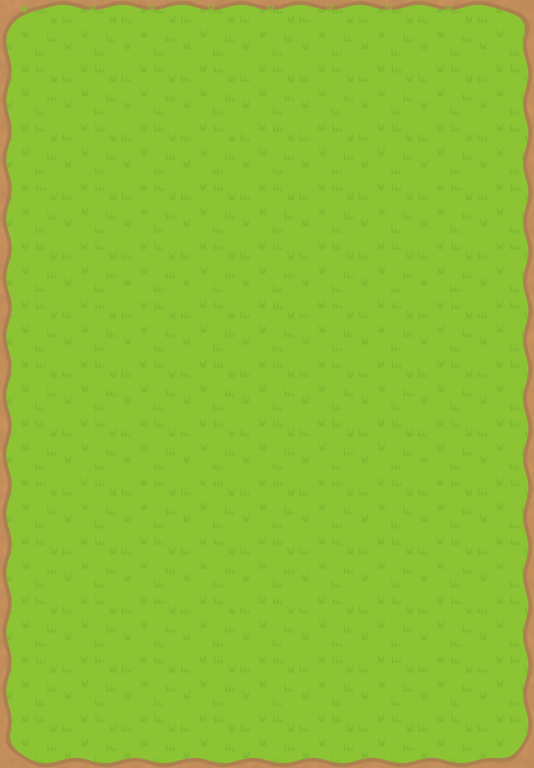
This texture is drawn by a WebGL 2 fragment shader. Its source:

```glsl
#version 300 es
precision highp float;

#define TILES vec2(9.0, 13.0)
#define CORNER 0.52
#define WAVE 0.045
#define RIM 0.065
#define TUFT_OPACITY 0.55
#define GRASS vec3(0.549, 0.770, 0.204)
#define TUFT_SHADE vec3(0.455, 0.685, 0.165)
#define SOIL vec3(0.765, 0.555, 0.358)
#define SOIL_RIM vec3(0.675, 0.500, 0.310)

uniform vec2 u_resolution;
out vec4 fragColor;

const float TAU = 6.283185;

vec2 hashGradient(vec2 cell) {
    float h = fract(sin(dot(cell, vec2(127.1, 311.7))) * 43758.5);
    return vec2(cos(TAU * h), sin(TAU * h));
}

float gradientNoise(vec2 p) {
    vec2 i = floor(p), f = fract(p);
    vec2 s = f * f * (3.0 - 2.0 * f);
    vec2 e = vec2(1.0, 0.0);
    float a = dot(hashGradient(i), f);
    float b = dot(hashGradient(i + e.xy), f - e.xy);
    float c = dot(hashGradient(i + e.yx), f - e.yx);
    float d = dot(hashGradient(i + e.xx), f - e.xx);
    return mix(mix(a, b, s.x), mix(c, d, s.x), s.y);
}

// Inset of one lawn side; it is smallest where t equals phase
float sideInset(float t, float mean, float phase) {
    return mean - WAVE * cos(TAU * (t - phase));
}

// Signed distance to the wavy rounded lawn, negative inside
float lawnDistance(vec2 p) {
    float left = p.x - sideInset(p.y, 0.152, 0.70);
    float right = TILES.x - p.x - sideInset(p.y, 0.140, 0.26);
    float top = p.y - sideInset(p.x, 0.127, 0.06);
    float bottom = TILES.y - p.y - sideInset(p.x, 0.127, 0.77);
    vec2 inner = vec2(min(left, right), min(top, bottom));
    return length(max(CORNER - inner, 0.0)) - CORNER;
}

// Blade that narrows from root to tip
float bladeDistance(vec2 p, vec2 root, vec2 tip, float width) {
    vec2 axis = tip - root;
    float t = clamp(dot(p - root, axis) / dot(axis, axis), 0.0, 1.0);
    return length(p - root - axis * t) - width * (1.0 - 0.85 * t);
}

// Three blades: an upright fan, or a slope trailing to the right
float tuftDistance(vec2 p, float slope) {
    float d = 1.0;
    for (int i = -1; i <= 1; i++) {
        float k = float(i);
        vec2 root = mix(vec2(0.022 * k, 0.0), vec2(0.055 * k - 0.01, 0.0), slope);
        vec2 fanTip = vec2(0.055 * k, 0.065 + 0.045 * abs(k));
        vec2 slopeTip = vec2(0.075 * k - 0.005, 0.075 - 0.04 * k);
        d = min(d, bladeDistance(p, root, mix(fanTip, slopeTip, slope), 0.02));
    }
    return d;
}

// Repeating tufts: xy is the place in the tile, z the slope
float tuftPattern(vec2 p, float pixel) {
    vec3 tufts[8] = vec3[8](
        vec3(0.43, 0.56, 0.0), vec3(0.147, 0.763, 0.0),
        vec3(0.68, 0.876, 1.0), vec3(0.42, 0.147, 0.0),
        vec3(0.69, 0.158, 1.0), vec3(0.135, 0.316, 1.0),
        vec3(0.905, 0.318, 0.0), vec3(0.88, 0.639, 1.0));
    float mask = 0.0;
    for (int i = 0; i < 8; i++) {
        vec2 local = p - tufts[i].xy;
        local -= round(local);
        local = vec2(local.x, 0.05 - local.y);
        float blades = 1.0 - smoothstep(-pixel, pixel, tuftDistance(local, tufts[i].z));
        float shadow = 0.25 * exp(-dot(local * vec2(11.0, 24.0), local * vec2(11.0, 24.0)));
        mask = max(mask, max(blades, shadow));
    }
    return mask;
}

void main() {
    // Tile units, with y running down from the top
    vec2 p = gl_FragCoord.xy / u_resolution * TILES;
    p.y = TILES.y - p.y;
    float pixel = TILES.x / u_resolution.x;

    // Soil with a dark rim around the lawn
    float lawn = lawnDistance(p);
    float grain = gradientNoise(p * 5.0) + 0.5 * gradientNoise(p * 12.0);
    vec3 soil = SOIL * (1.0 + 0.05 * grain);
    soil = mix(SOIL_RIM, soil, smoothstep(RIM - pixel, RIM + pixel, lawn));

    // Lawn with faint tufts
    vec3 grass = mix(GRASS, TUFT_SHADE, TUFT_OPACITY * tuftPattern(p, pixel));
    vec3 color = mix(grass, soil, smoothstep(-0.7 * pixel, 0.7 * pixel, lawn));

    // Blades overlapping the dips of the top edge
    float column = clamp(floor(p.x), 0.0, 7.0);
    float offset = column < 0.5 ? 0.41 : 0.56;
    vec2 local = vec2(p.x - column - offset, 0.18 - p.y);
    float spikes = 1.0 - smoothstep(-pixel, pixel, tuftDistance(local, 0.0));
    color = mix(color, GRASS * 0.96, 0.85 * spikes);

    fragColor = vec4(color, 1.0);
}
```
